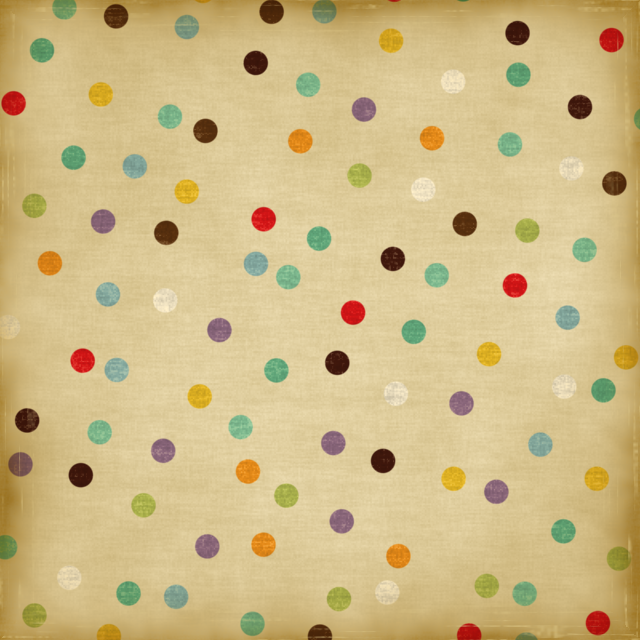
A Shadertoy shader for this pattern:

```glsl
// Scattered multicoloured polka dots on aged, woven paper with browned edges.

const vec3 dotColours[11] = vec3[11](
    vec3(0.93, 0.88, 0.76),  // cream
    vec3(0.82, 0.06, 0.07),  // red
    vec3(0.53, 0.39, 0.48),  // plum
    vec3(0.33, 0.17, 0.04),  // brown
    vec3(0.36, 0.64, 0.47),  // green
    vec3(0.89, 0.53, 0.08),  // orange
    vec3(0.51, 0.66, 0.63),  // teal
    vec3(0.23, 0.07, 0.03),  // dark brown
    vec3(0.66, 0.69, 0.29),  // olive
    vec3(0.87, 0.69, 0.12),  // yellow
    vec3(0.47, 0.71, 0.55)); // mint

vec2 hash2(vec2 p) {
    vec3 q = fract(p.xyx * vec3(0.1031, 0.1030, 0.0973));
    q += dot(q, q.yzx + 33.33);
    return fract((q.xx + q.yz) * q.zy);
}

// Smooth value noise in 0..1, stretched by the caller into fibres.
float noise(vec2 p) {
    vec2 i = floor(p), f = fract(p);
    f = f * f * (3.0 - 2.0 * f);
    return mix(mix(hash2(i).x, hash2(i + vec2(1, 0)).x, f.x),
               mix(hash2(i + vec2(0, 1)).x, hash2(i + 1.0).x, f.x), f.y);
}

// Cloudy stains from rotated, layered sines, roughly -1..1.
float stains(vec2 p) {
    float sum = 0.0, amp = 0.5;
    for (int i = 0; i < 6; i++) {
        p = mat2(1.3, 1.1, -1.1, 1.3) * p + 1.7;
        sum += amp * sin(p.x + 1.5 * sin(p.y * 0.8)) * cos(p.y + sin(p.x * 0.6));
        amp *= 0.72;
    }
    return sum;
}

// Nearest dot on a tilted jittered grid: rgb colour, signed distance in w.
vec4 nearestDot(vec2 uv) {
    const float spacing = 0.103, radius = 0.019;
    vec2 p = mat2(0.94, 0.34, -0.34, 0.94) * uv / spacing + 20.0;
    vec4 nearest = vec4(0, 0, 0, 1);
    for (int y = -1; y <= 1; y++)
    for (int x = -1; x <= 1; x++) {
        vec2 cell = floor(p) + vec2(x, y);
        vec2 centre = cell + 0.5 + 0.54 * (hash2(cell) - 0.5);
        float d = length(p - centre) * spacing - radius;
        int pick = int(cell.x * 3.0 + cell.y * 5.0 + floor(3.0 * hash2(cell + 71.0).x));
        if (d < nearest.w) nearest = vec4(dotColours[pick % 11], d);
    }
    return nearest;
}

void mainImage(out vec4 fragColor, in vec2 fragCoord) {
    vec2 uv = fragCoord / iResolution.xy;
    float pixel = 1.0 / min(iResolution.x, iResolution.y);

    // Woven fibres in both directions and fine grain
    float weft = noise(uv * vec2(45, 340)) - 0.5;
    float warp = noise(uv * vec2(340, 60) + 50.0) - 0.5;
    float grain = noise(uv * 400.0 + 9.0) - 0.5;
    float bands = noise(uv * vec2(5, 75) + 30.0) - 0.5;
    float fibre = 0.35 * weft + 0.22 * warp + 0.35 * grain + 0.2 * bands;
    float stain = stains(uv * 4.0);

    // Paper
    vec3 paper = vec3(0.875, 0.805, 0.615);
    paper += stain * vec3(0.03, 0.037, 0.055);
    paper += fibre * vec3(0.09, 0.10, 0.13);

    // Printed dots, slightly worn along the fibres
    vec4 spot = nearestDot(uv);
    float wear = 0.03 + 0.2 * smoothstep(0.02, 0.35, fibre);
    vec3 ink = mix(spot.rgb * (1.0 + 0.35 * fibre), paper, wear);
    vec3 colour = mix(paper, ink, smoothstep(pixel, -pixel, spot.w));

    // Browned edges, strongest where both sides meet
    vec2 edge = max(min(uv, 1.0 - uv) + 0.011 * stain, 0.0);
    vec2 burn = 0.6 * exp(-edge / 0.034) + 0.12 * exp(-edge / 0.13);
    float age = 1.0 - (1.0 - burn.x) * (1.0 - burn.y);
    age = clamp(age * (1.0 + 0.5 * fibre - 0.25 * stain), 0.0, 1.0);
    colour *= mix(vec3(1), vec3(0.71, 0.58, 0.23), age);

    // Pale scuffs running along the borders
    float border = smoothstep(0.09, 0.0, min(edge.x, edge.y));
    vec2 run = edge.x < edge.y ? vec2(230, 14) : vec2(14, 230);
    float scuff = smoothstep(0.68, 0.95, noise(uv * run)) * noise(uv * 190.0);
    colour = mix(colour, vec3(0.88, 0.80, 0.55), 0.55 * border * scuff);

    fragColor = vec4(clamp(colour, 0.0, 1.0), 1.0);
}
```
